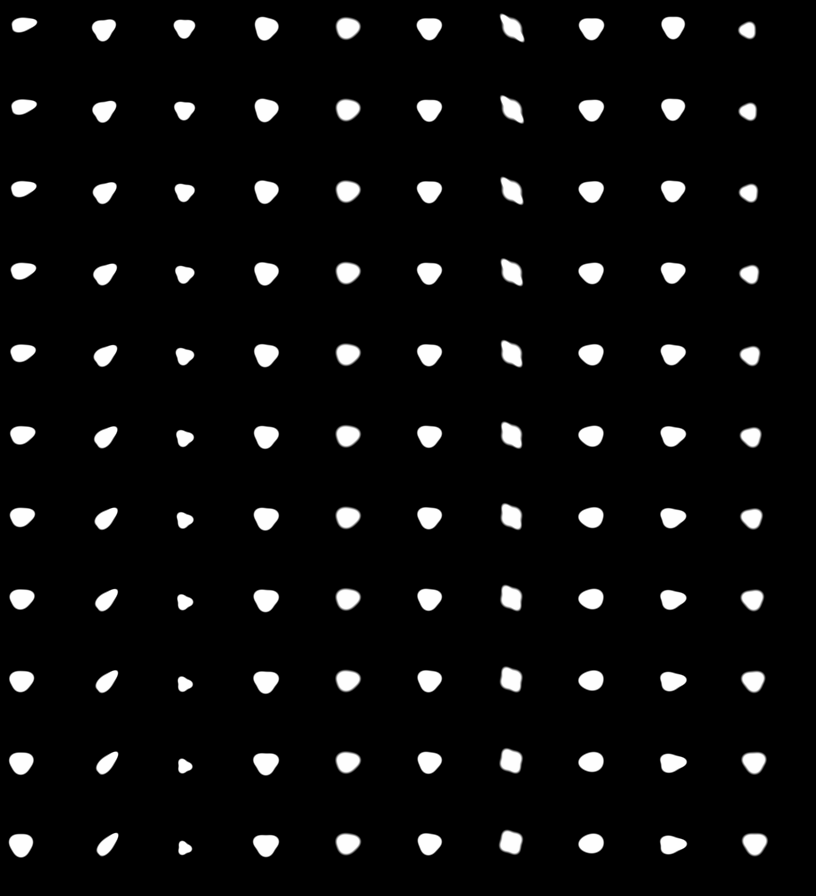
This pattern is drawn by a Shadertoy shader. Its source:

```glsl
#define UNITS  768.0              // design units per canvas height
#define PITCH  70.0               // spacing of the grid
#define FIRST  vec2(18.0, 24.0)   // centre of the top left blob
#define COLS   10
#define ROWS   11
#define EDGE   0.9                // half width of the soft edge
#define BLUR   1.7                // extra softness of the hazy columns
#define INK    vec3(0.995)
#define GROUND vec3(0.0)

// Per column: radius, stretch, stretch axis in degrees, lobe depth
const vec4 TOP_FORM[COLS] = vec4[COLS](
    vec4(8.0, 1.36, 12.0, 0.10), vec4(9.3, 1.08, 35.0, 0.15),
    vec4(8.3, 1.04, 0.0, 0.14),  vec4(9.8, 1.00, 0.0, 0.11),
    vec4(9.5, 1.06, 10.0, 0.07), vec4(9.8, 1.05, 0.0, 0.12),
    vec4(9.3, 1.42, -50.0, 0.14), vec4(9.8, 1.05, 0.0, 0.12),
    vec4(9.6, 1.00, 0.0, 0.11),  vec4(6.9, 1.02, -20.0, 0.10));
const vec4 BOTTOM_FORM[COLS] = vec4[COLS](
    vec4(10.0, 1.00, 12.0, 0.09), vec4(8.0, 1.50, 48.0, 0.09),
    vec4(5.6, 1.03, -40.0, 0.17), vec4(9.9, 1.06, 0.0, 0.13),
    vec4(9.5, 1.08, 10.0, 0.08), vec4(9.6, 1.04, 0.0, 0.10),
    vec4(9.8, 1.03, -60.0, 0.09), vec4(9.5, 1.14, 8.0, 0.03),
    vec4(9.2, 1.22, 3.0, 0.14),  vec4(9.7, 1.04, 0.0, 0.11));

// Per column: direction of one lobe in degrees, top and bottom
const vec2 LOBE[COLS] = vec2[COLS](
    vec2(10, 30), vec2(32, 45), vec2(28, -5), vec2(15, 30), vec2(15, 18),
    vec2(30, 20), vec2(-50, -60), vec2(30, 60), vec2(30, 5), vec2(60, 30));

// Per column: shift from the grid point, top xy and bottom xy
const vec4 SHIFT[COLS] = vec4[COLS](
    vec4(2, 3, 0, 0), vec4(1, -1, 4, 0), vec4(0, 0, 0, -3), vec4(0),
    vec4(0, 0, 0, 1), vec4(0, 0, 0, 1), vec4(1, 0, 0, 2),
    vec4(-1, 0, -1, 1), vec4(-1, 1, -2, 0), vec4(-7, -2, -1, 1));

vec2 rotate(vec2 p, float a) {
    float c = cos(a), s = sin(a);
    return vec2(c * p.x - s * p.y, s * p.x + c * p.y);
}

// Approximate distance to a stretched disc with rounded lobes
float blobDistance(vec2 p, vec4 form, float lobe, float lobes) {
    float axis = radians(form.z);
    vec2 scale = vec2(1.0 / form.y, form.y);
    vec2 q = rotate(p, -axis) * scale;
    float r = length(q) + 1e-4;
    float angle = atan(q.y, q.x + 1e-5) + axis - radians(lobe);
    float rim = form.x * (1.0 + form.w * cos(lobes * angle));
    float slope = max(length(q * scale) / r, 0.3);
    return (r - rim) / slope;
}

void mainImage(out vec4 fragColor, in vec2 fragCoord) {
    // Design space, measured from the top left
    float pixel = UNITS / iResolution.y;
    vec2 p = vec2(fragCoord.x, iResolution.y - fragCoord.y) * pixel - FIRST;

    // Nearest grid point
    vec2 cell = clamp(round(p / PITCH), vec2(0), vec2(COLS - 1, ROWS - 1));
    vec2 local = (p - cell * PITCH) * vec2(1, -1);
    int col = int(cell.x);

    // Each column morphs from its top form to its bottom form
    float t = cell.y / float(ROWS - 1);
    vec4 form = mix(TOP_FORM[col], BOTTOM_FORM[col], t);
    float lobe = mix(LOBE[col].x, LOBE[col].y, t);
    vec2 shift = mix(SHIFT[col].xy, SHIFT[col].zw, t);
    float lobes = col == 6 ? 4.0 : 3.0;
    float d = blobDistance(local - shift, form, lobe, lobes);

    // Soft edge, hazier in a few columns
    bool hazy = col == 4 || col == 6 || col == 9;
    float soft = max(EDGE * (hazy ? BLUR : 1.0), 0.6 * pixel);
    float cover = 1.0 - smoothstep(-soft, soft, d);
    fragColor = vec4(mix(GROUND, INK, cover), 1.0);
}
```
